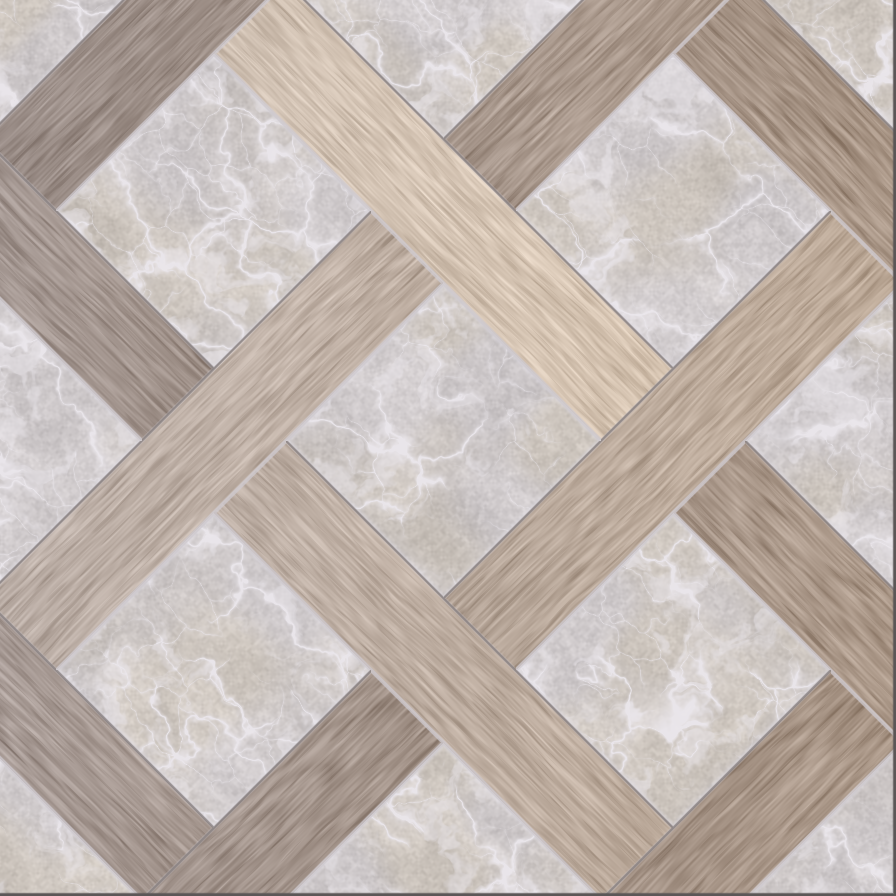
Reproduce this pattern procedurally as a Shadertoy shader.

```glsl
float hash(vec2 p) {
    vec3 q = fract(p.xyx * 0.1031);
    q += dot(q, q.yzx + 33.33);
    return fract((q.x + q.y) * q.z);
}

float noise(vec2 p) {
    vec2 i = floor(p), f = fract(p);
    f = f * f * (3.0 - 2.0 * f);
    return mix(mix(hash(i), hash(i + vec2(1, 0)), f.x),
               mix(hash(i + vec2(0, 1)), hash(i + 1.0), f.x), f.y);
}

float fbm(vec2 p) {
    float sum = 0.0, gain = 0.53;
    for (int i = 0; i < 4; i++) {
        sum += gain * noise(p);
        p = mat2(1.6, 1.2, -1.2, 1.6) * p + 3.7;
        gain *= 0.5;
    }
    return sum;
}

// Gap between the two nearest cell points: zero along the cracks
float cracks(vec2 p) {
    vec2 cell = floor(p);
    float nearest = 9.0, second = 9.0;
    for (int y = -1; y <= 1; y++)
    for (int x = -1; x <= 1; x++) {
        vec2 c = cell + vec2(x, y);
        float d = distance(p, c + vec2(hash(c), hash(c + 57.0)));
        second = min(second, max(nearest, d));
        nearest = min(nearest, d);
    }
    return second - nearest;
}

vec3 marble(vec2 local, vec2 tile) {
    vec2 p = local + tile * 5.3 + 40.0;
    vec2 warp = vec2(fbm(p * 9.0), fbm(p * 9.0 + 19.0)) - 0.5;
    float cloud = fbm(p * vec2(10.0, 6.0) + warp * 2.0);
    float tint = smoothstep(0.3, 0.75, noise(p * 4.0 + 8.0) + 0.3 * (hash(tile + 11.0) - 0.5));
    vec3 color = mix(vec3(0.8, 0.77, 0.74), vec3(0.805, 0.785, 0.79), tint);
    color += 0.13 * (cloud - 0.5) + 0.06 * (noise(p * 120.0) - 0.5) + 0.04 * (noise(p * 60.0) - 0.5);

    // Broad branching veins, fine threads and milky patches
    float crack = cracks(p * vec2(4.2, 2.8) + warp * 0.7);
    float vein = (0.9 * exp(-28.0 * crack) + 0.3 * exp(-7.0 * crack)) * smoothstep(0.3, 0.6, noise(p * 5.0 + 20.0));
    float thread = exp(-26.0 * cracks(p * vec2(9.0, 6.0) + warp * 1.1)) * smoothstep(0.35, 0.7, noise(p * 6.0 + 3.0));
    float milk = smoothstep(0.54, 0.74, fbm(p * 11.0 + warp * 2.5));
    return mix(color, vec3(0.92, 0.905, 0.925), clamp(vein + 0.6 * thread + 0.5 * milk, 0.0, 0.95));
}

// x runs along the plank, y across it
vec3 wood(vec2 p, vec2 plank, float warmth) {
    vec2 center = abs(plank + 0.5);
    float pale = 1.0 - step(1.0, max(center.x, center.y));
    float cream = pale * step(0.0, min(plank.x, plank.y));
    vec3 color = mix(vec3(0.645, 0.582, 0.54), vec3(0.745, 0.682, 0.632), pale);
    color = mix(color, vec3(0.825, 0.76, 0.695), cream);
    color += (warmth - 0.5) * vec3(0.03, 0.005, -0.035) + 0.05 * (hash(plank + 31.0) - 0.5);

    // Arched growth rings, long streaks and short pores
    vec2 q = p + plank * 3.7 + 30.0;
    float bend = fbm(q * vec2(1.5, 3.5));
    float heart = 0.12 * (hash(plank + 5.0) - 0.5);
    float arch = length(vec2((p.x + 0.9) * 0.09, p.y - heart)) + 0.09 * bend;
    float rings = abs(fract(arch * 38.0) * 2.0 - 1.0);
    float streak = noise(vec2(q.x * 3.5, q.y * 120.0 + bend * 5.0));
    float pores = noise(vec2(q.x * 14.0, q.y * 170.0 + bend * 7.0));
    float slit = smoothstep(0.62, 0.85, noise(vec2(q.x * 8.0 + 9.0, q.y * 140.0 + bend * 6.0)));
    float grain = mix(0.07, 0.04, pale) * (rings - 0.5) * smoothstep(0.3, 0.65, noise(q * vec2(2.0, 5.0)))
                + 0.09 * (streak - 0.5) + 0.1 * (pores - 0.5) + 0.05 * (0.2 - slit) + 0.05 * (bend - 0.5);
    float endShade = 0.02 * smoothstep(0.6, 0.84, abs(p.x));
    return color + (grain - endShade) * vec3(1.0, 1.04, 1.08);
}

void mainImage(out vec4 fragColor, in vec2 fragCoord) {
    vec2 uv = fragCoord / iResolution.xy;
    vec2 d = uv - vec2(0.495, 0.508);
    vec2 grid = vec2(d.x + d.y, d.y - d.x) / 0.5125;
    float aa = 2.2 / iResolution.y;

    // Strips cross at cell centers; the upper strip alternates
    vec2 crossing = floor(grid);
    vec2 k = grid - crossing - 0.5;
    bool fallingOnTop = mod(crossing.x + crossing.y, 2.0) < 0.5;
    bool inFalling = abs(k.x) < 0.157, inRising = abs(k.y) < 0.157;

    vec3 color;
    float edge;
    bool shadowed;
    if (inFalling || inRising) {
        bool falling = inFalling && (fallingOnTop || !inRising);
        if (falling != fallingOnTop) crossing += (falling ? vec2(0, 1) : vec2(1, 0)) * sign(k);
        vec2 p = grid - crossing - 0.5;
        p = falling ? p.yx : p;
        vec2 gap = vec2(0.843, 0.157) - abs(p);
        edge = min(gap.x, gap.y);
        shadowed = gap.y < gap.x ? p.y > 0.0 : p.x < 0.0;
        color = wood(p, crossing, uv.x);
    } else {
        vec2 tile = round(grid), m = grid - tile, gap = 0.343 - abs(m);
        edge = min(gap.x, gap.y);
        shadowed = (gap.x < gap.y ? m.x : m.y) < 0.0;
        color = marble(m, tile);
        color = mix(color, vec3(0.88, 0.87, 0.9), 0.4 * (1.0 - smoothstep(0.004, 0.018, edge)));
    }

    // Joints: pale seams, with a thin shadow above each plank
    float seam = 1.0 - smoothstep(0.006 - aa, 0.006 + aa, edge);
    color = mix(color, vec3(0.81, 0.79, 0.81), (shadowed ? 0.35 : 0.8) * seam);
    float shadow = 1.0 - smoothstep(0.0035 - aa, 0.0035 + aa, edge);
    color = mix(color, vec3(0.54, 0.51, 0.51), shadowed ? 0.85 * shadow : 0.0);

    // Dark rim on the right and bottom
    float rim = min(1.0 - uv.x, uv.y);
    color = mix(vec3(0.36, 0.34, 0.34), color, smoothstep(0.002, 0.0045, rim));
    fragColor = vec4(clamp(color, 0.0, 1.0), 1.0);
}
```
